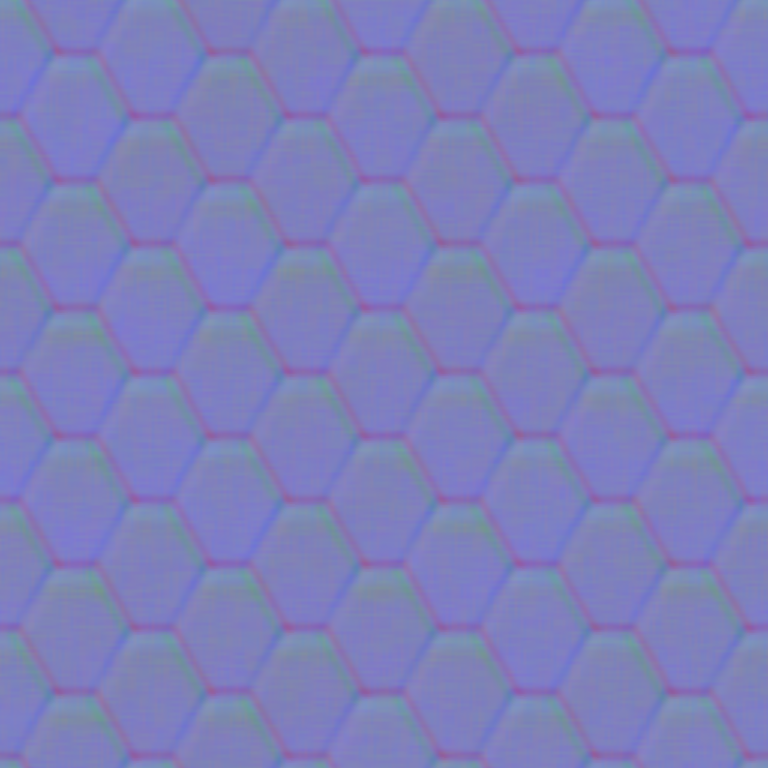
A Shadertoy shader for this texture map:

```glsl
// Tangent-space style relief of tall hexagonal tiles in staggered columns.
// Each tile gets a tinted bevel on each of its six sides, softened by a small
// blur, a vertical shade that varies per tile, and a grain of wrapping noise.

const vec2  REPEATS   = vec2(5.0, 6.0);     // tile pairs across, tiles down
const vec2  HALF      = 0.5 / REPEATS;      // half a repeat
const float HALF_FLAT = 0.0254;             // half length of the flat sides
const float SIDE      = HALF.x - HALF_FLAT; // centre to side corner
const vec2  ORIGIN    = vec2(-0.0030, 0.0097); // shift of the whole grid
const float WARP      = 0.0018;             // wobble of the joints
const float SOFTNESS  = 0.0034;             // blur step that rounds the joints
const float GRAIN     = 0.037;              // strength of the weave
const float BLOTCH    = 0.045;              // strength of the soft stains

const vec3 BASE        = vec3(0.500, 0.498, 0.748);
const vec3 SHADE_LOW   = vec3(-0.006, -0.006, 0.024);
const vec3 SHADE_HIGH  = vec3(-0.003, 0.010, -0.026);
const vec3 TOP_TINT    = vec3(-0.016, 0.060, 0.000);
const vec3 STRIPE_TINT = vec3(-0.008, 0.032, -0.075);
const vec3 BOTTOM_TINT = vec3(0.036, -0.110, -0.085);
const vec3 TEAL_TINT   = vec3(-0.060, 0.052, -0.100);
const vec3 PINK_TINT   = vec3(0.052, -0.062, -0.100);
const vec3 BLUE_TINT   = vec3(-0.085, -0.045, 0.045);
const vec3 LILAC_TINT  = vec3(0.024, 0.008, 0.016);

float hash(vec2 p) {
    vec3 v = fract(vec3(p.xyx) * vec3(0.1031, 0.1030, 0.0973));
    v += dot(v, v.yzx + 33.33);
    return fract((v.x + v.y) * v.z);
}

// Value noise in -0.5..0.5 with a whole number of cells over the canvas.
float wrapNoise(vec2 uv, vec2 cells, float seed) {
    vec2 p = uv * cells;
    vec2 i = floor(p), f = fract(p);
    f = f * f * (3.0 - 2.0 * f);
    vec2 a = mod(i, cells) + seed, b = mod(i + 1.0, cells) + seed;
    return mix(mix(hash(a), hash(vec2(b.x, a.y)), f.x),
               mix(hash(vec2(a.x, b.y)), hash(b), f.x), f.y) - 0.5;
}

vec2 slantNormal() {
    return normalize(vec2(HALF.y, SIDE - HALF_FLAT));
}

// Distance from a point in a tile to its nearest side, positive inside.
float hexInset(vec2 q) {
    vec2 n = slantNormal();
    return min(HALF.y - abs(q.y), n.x * SIDE - dot(abs(q), n));
}

// Soft band that is zero at the joint, peaks, then fades at the given width.
float bevel(float inset, float peak, float width) {
    return smoothstep(0.0, peak, inset) * (1.0 - smoothstep(peak, width, inset));
}

vec3 bevelTints(vec2 q, float stripe) {
    vec2 n = slantNormal();
    float reach = n.x * SIDE;
    float rise = dot(q, n), fall = dot(q, vec2(n.x, -n.y));
    float top = HALF.y - q.y;
    vec3 tint = BOTTOM_TINT * bevel(HALF.y + q.y, 0.006, 0.015);
    tint += TOP_TINT * bevel(top, 0.010, 0.031);
    tint += TEAL_TINT * bevel(reach - rise, 0.006, 0.017);
    tint += PINK_TINT * bevel(reach + rise, 0.005, 0.015);
    // The blue side weakens toward its lower end.
    float blueFade = mix(1.0, 0.35, clamp(-q.y / HALF.y, 0.0, 1.0));
    tint += BLUE_TINT * blueFade * bevel(reach - fall, 0.006, 0.016);
    tint += LILAC_TINT * bevel(reach + fall, 0.008, 0.022);
    // Grey-green stripe below the top bevel.
    float stripeBand = smoothstep(0.015, 0.028, top) * (1.0 - smoothstep(0.028, 0.050, top));
    tint += STRIPE_TINT * stripe * stripeBand * (1.0 - smoothstep(0.025, 0.058, abs(q.x)));
    return tint;
}

vec3 tileColor(vec2 p) {
    // Two interleaved grids; keep the tile that contains the point.
    vec2 gridA = (p - ORIGIN - vec2(0.0, HALF.y)) * REPEATS;
    vec2 gridB = gridA - 0.5;
    vec2 idA = floor(gridA + 0.5), idB = floor(gridB + 0.5);
    vec2 qA = (gridA - idA) / REPEATS, qB = (gridB - idB) / REPEATS;
    bool useA = hexInset(qA) > hexInset(qB);
    vec2 q = useA ? qA : qB;
    vec2 seed = mod(useA ? idA : idB, REPEATS) + (useA ? 5.0 : 29.0);

    // Tile body: bluer below, greyer above, different in each tile.
    float tone = hash(seed);
    float height = smoothstep(-0.8, 0.7, q.y / HALF.y);
    vec3 body = mix(SHADE_LOW * (0.4 + tone), SHADE_HIGH, height);
    body.b += 0.025 * (tone - 0.5);
    body *= smoothstep(0.0, 0.007, hexInset(q));
    return BASE + body + bevelTints(q, 0.25 + 0.75 * hash(seed + 13.0));
}

// Crossed threads: upright ones shift red, level ones shift green.
vec3 weave(vec2 uv) {
    float upright = wrapNoise(uv, vec2(256.0, 48.0), 3.0);
    float level = wrapNoise(uv, vec2(48.0, 256.0), 71.0);
    return GRAIN * vec3(upright, level, -0.9 * (upright + level));
}

void mainImage(out vec4 fragColor, in vec2 fragCoord) {
    vec2 uv = fragCoord / iResolution.xy;
    vec2 wobble = vec2(wrapNoise(uv, vec2(30.0), 11.0), wrapNoise(uv, vec2(30.0), 47.0));

    // Blur the tiles with a small square of taps.
    vec3 color = vec3(0.0);
    for (int y = -1; y <= 1; y++)
        for (int x = -1; x <= 1; x++)
            color += tileColor(uv + WARP * wobble + SOFTNESS * vec2(x, y)) / 9.0;

    // Stains and woven grain.
    float stain = wrapNoise(uv, vec2(24.0, 30.0), 19.0) + 0.6 * wrapNoise(uv, vec2(64.0), 83.0);
    color += BLOTCH * stain * vec3(0.12, -0.25, 0.8) + weave(uv);
    fragColor = vec4(clamp(color, 0.0, 1.0), 1.0);
}
```
